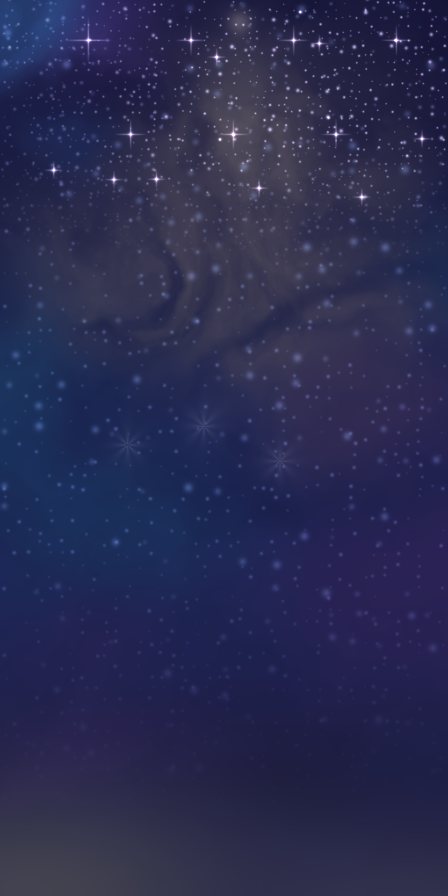
A WebGL 1 fragment shader for this texture:

```glsl
precision highp float;
uniform vec2 u_resolution;

float hash(vec2 p) {
  vec3 a = fract(p.xyx * 0.1031);
  a += dot(a, a.yzx + 33.33);
  return fract((a.x + a.y) * a.z);
}

float noise(vec2 p) {
  vec2 i = floor(p), f = fract(p);
  f = f * f * (3.0 - 2.0 * f);
  return mix(mix(hash(i), hash(i + vec2(1, 0)), f.x),
             mix(hash(i + vec2(0, 1)), hash(i + vec2(1, 1)), f.x), f.y);
}

float fbm(vec2 p) {
  float sum = 0.0, amp = 0.5;
  for (int i = 0; i < 6; i++) {
    sum += amp * noise(p);
    p = mat2(1.6, 1.2, -1.2, 1.6) * p + 7.3;
    amp *= 0.5;
  }
  return sum;
}

float blob(vec2 p, vec2 center, vec2 radius) {
  vec2 d = (p - center) / radius;
  return exp(-dot(d, d));
}

// One jittered round star in some of the cells
float starLayer(vec2 p, float cells, float share, float radius) {
  vec2 id = floor(p * cells);
  vec2 center = (id + 0.25 + 0.5 * vec2(hash(id + 11.0), hash(id + 47.0))) / cells;
  float light = hash(id + 83.0);
  float r = radius * (0.6 + 0.6 * light);
  float d = length(p - center);
  return step(hash(id + 5.0), share) * (0.3 + 0.7 * light) * exp(-d * d / (r * r));
}

// Tapered four-point cross with a small core
float sparkle(vec2 d, float size) {
  vec2 a = abs(d);
  vec2 taper = max(1.0 - a / size, 0.0);
  float rays = taper.x * exp(-a.y * a.y / 4e-6) + taper.y * exp(-a.x * a.x / 4e-6);
  return 0.55 * rays + 0.7 * exp(-dot(d, d) / 2.5e-5) + 0.1 * exp(-length(d) / (size * 0.3));
}

void main() {
  // Width spans 0..1, depth runs 0..2 from the top down
  vec2 uv = gl_FragCoord.xy / u_resolution;
  vec2 p = vec2(uv.x, 2.0 - 2.0 * uv.y);
  vec2 warp = vec2(fbm(p * 3.0 + 3.0), fbm(p * 3.0 + 19.0)) - 0.5;
  float cloud = fbm(p * 4.5 + warp * 2.2);
  float wisps = fbm(p * 8.0 + warp * 5.0 + 31.0);
  vec2 w = p + warp * 0.22;

  // Night sky gradient
  vec3 color = mix(vec3(0.085, 0.085, 0.225), vec3(0.105, 0.135, 0.315), smoothstep(0.3, 1.0, p.y));
  color = mix(color, vec3(0.11, 0.115, 0.27), smoothstep(1.3, 1.75, p.y));
  color += (cloud - 0.5) * vec3(0.03, 0.04, 0.07);

  // Blue and violet corner
  color = mix(color, vec3(0.23, 0.16, 0.43), 0.85 * blob(w, vec2(0.23, 0.09), vec2(0.15, 0.13)) * (0.3 + cloud));
  color = mix(color, vec3(0.19, 0.35, 0.60), blob(w, vec2(0.02, 0.04), vec2(0.17, 0.14)) * (0.35 + cloud));
  color = mix(color, vec3(0.11, 0.18, 0.38), 0.6 * blob(w, vec2(0.17, 0.34), vec2(0.10, 0.09)));

  // Teal and violet drifts
  float teal = blob(w, vec2(0.0, 0.88), vec2(0.22, 0.24)) + 0.7 * blob(w, vec2(0.30, 1.17), vec2(0.24, 0.17))
    + 0.5 * blob(w, vec2(1.0, 0.62), vec2(0.13, 0.16));
  color = mix(color, vec3(0.10, 0.25, 0.41), min(teal, 1.0) * (0.2 + 0.8 * cloud));
  float violet = blob(w, vec2(0.92, 1.36), vec2(0.30, 0.22)) + 0.6 * blob(w, vec2(0.22, 1.43), vec2(0.16, 0.10))
    + 0.7 * blob(w, vec2(0.20, 1.68), vec2(0.35, 0.12)) + 0.6 * blob(w, vec2(0.98, 1.02), vec2(0.2, 0.25));
  color = mix(color, vec3(0.18, 0.13, 0.33), min(violet, 1.0) * (0.3 + 0.8 * cloud));

  // Grey dust, cut by a dark lane
  float dust = blob(w, vec2(0.60, 0.34), vec2(0.25, 0.22)) + 0.7 * blob(w, vec2(0.25, 0.60), vec2(0.25, 0.17))
    + 0.9 * blob(w, vec2(0.66, 0.70), vec2(0.25, 0.19));
  dust = min(dust, 1.0) * smoothstep(0.12, 0.75, 0.55 * cloud + 0.45 * wisps);
  float laneY = 0.69 - 0.5 * (w.x - 0.65) + 0.7 * (w.x - 0.65) * (w.x - 0.65);
  float lane = exp(-pow((w.y - laneY) / 0.028, 2.0)) * smoothstep(0.35, 0.6, p.x);
  color = mix(color, vec3(0.31, 0.29, 0.35), dust * 1.1 * (1.0 - 0.5 * lane));
  color = mix(color, vec3(0.23, 0.18, 0.32), 0.75 * blob(w, vec2(0.80, 0.91), vec2(0.17, 0.16)) * (0.3 + cloud));

  // Haze along the bottom
  color = mix(color, vec3(0.095, 0.095, 0.225), 0.7 * blob(p, vec2(0.64, 1.76), vec2(0.24, 0.13)));
  color = mix(color, vec3(0.27, 0.27, 0.315), 0.95 * blob(p, vec2(0.08, 2.0), vec2(0.48, 0.24)));
  color = mix(color, vec3(0.23, 0.22, 0.31), 0.75 * blob(p, vec2(0.95, 2.05), vec2(0.45, 0.20)));

  // Star field, bright above and faint below
  float high = 1.0 - smoothstep(0.25, 0.62, p.y);
  high *= mix(0.45, 1.0, smoothstep(0.1, 0.5, p.x));
  float low = 1.0 - smoothstep(1.0, 1.9, p.y);
  float fine = starLayer(p, 62.0, 0.38, 0.0023) + starLayer(p + 3.7, 34.0, 0.35, 0.0036);
  color += vec3(0.62, 0.56, 0.66) * fine * high;
  color += vec3(0.16, 0.19, 0.26) * low * (starLayer(p + 9.1, 40.0, 0.35, 0.0035) + starLayer(p + 5.3, 17.0, 0.3, 0.008));

  // Soft distant suns
  for (int i = 0; i < 3; i++) {
    float k = float(i);
    vec2 d = p - vec2(0.285 + 0.17 * k, 0.95 + 0.06 * (k - 0.85) * (k - 0.85));
    float spokes = 0.7 + 0.3 * cos(8.0 * atan(d.y, d.x + 1e-5));
    color += vec3(0.17, 0.17, 0.16) * exp(-length(d) / 0.022) * spokes;
  }
  color += vec3(0.20, 0.18, 0.14) * blob(p, vec2(0.535, 0.05), vec2(0.025));

  // Cross-shaped stars in a repeating zigzag
  for (int i = 0; i < 15; i++) {
    float k = float(i), m = mod(k, 4.0);
    float depth = m < 0.5 ? 0.38 + 0.005 * k : m < 1.5 ? 0.09 : m < 2.5 ? 0.08 + 0.0076 * (k - 8.5) * (k - 8.5) : 0.30;
    vec2 center = vec2(0.12 + 0.0573 * k + 0.023 * sin(1.05 * m), depth);
    float size = mix(0.022, 0.036, mod(k, 2.0)) * (1.0 + 0.5 * step(abs(k - 1.0), 0.5));
    color += vec3(0.72, 0.62, 0.74) * sparkle(p - center, size);
  }
  gl_FragColor = vec4(color, 1.0);
}
```
